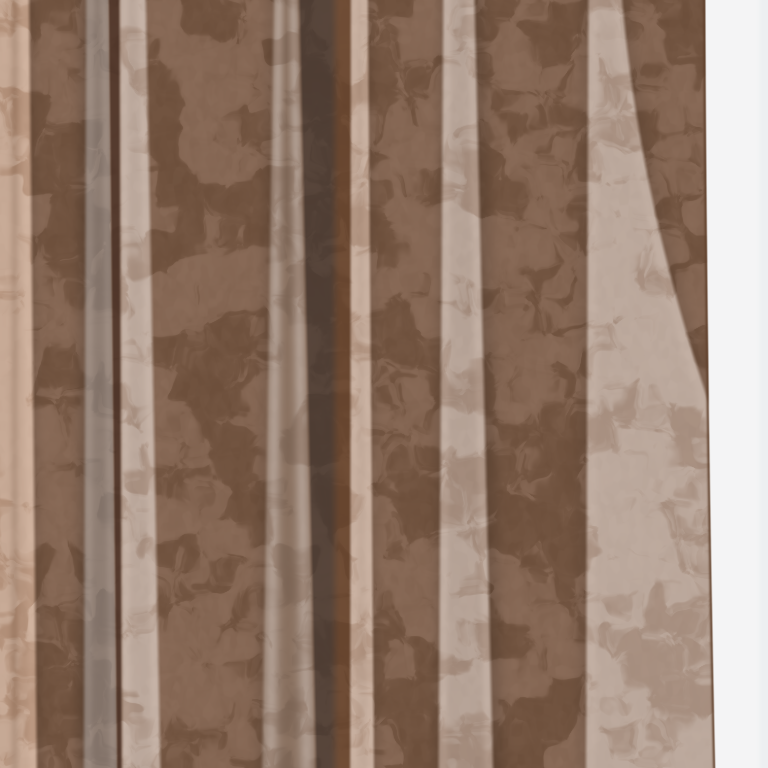
Give the GLSL for this texture, as a three.js fragment shader.

```glsl
// Hanging mottled velvet curtain: pale and brown vertical folds against a white wall.
// Each fold is a tapering soft-edged strip, layered left to right over brown cloth;
// the mottling is warped, layered smooth cellular noise.
#define BROWN_DARK vec3(0.435, 0.318, 0.240)
#define BROWN_LIGHT vec3(0.530, 0.410, 0.335)
#define PALE_DARK vec3(0.655, 0.560, 0.500)
#define PALE_LIGHT vec3(0.735, 0.660, 0.612)
#define SHADE vec3(0.325, 0.255, 0.215)
#define RUST vec3(0.420, 0.285, 0.195)
#define WALL vec3(0.955, 0.957, 0.960)
#define EDGE_SOFT 0.0035
#define MOTTLE_SCALE 17.0
#define MOTTLE_WARP 0.008

varying vec2 vUv;

vec3 hash3(vec2 p) {
  vec3 q = fract(p.xyx * vec3(0.1031, 0.1030, 0.0973));
  q += dot(q, q.yxz + 33.33);
  return fract((q.xxy + q.yzz) * q.zyx);
}

// Cell values blended by distance to their jittered centres
float cellNoise(vec2 p) {
  vec2 cell = floor(p), f = fract(p);
  float sum = 0.0, total = 0.0;
  for (int j = -1; j <= 1; j++) {
    for (int i = -1; i <= 1; i++) {
      vec2 o = vec2(float(i), float(j));
      vec3 h = hash3(cell + o + 50.0);
      vec2 d = o + h.xy - f;
      float w = exp(-9.0 * dot(d, d));
      sum += w * h.z;
      total += w;
    }
  }
  return sum / total;
}

float mottle(vec2 p) {
  p += MOTTLE_WARP * sin(p.yx * vec2(43.0, 37.0) + 2.0 * sin(p * 71.0));
  p += 0.35 * MOTTLE_WARP * sin(p.yx * vec2(157.0, 181.0));
  float n = 0.0, amp = 0.42;
  vec2 q = p * MOTTLE_SCALE;
  for (int k = 0; k < 4; k++) {
    n += amp * cellNoise(q);
    q = mat2(1.6, 1.2, -1.2, 1.6) * q + 7.3;
    amp *= 0.58;
  }
  return n / 0.887;
}

// Left and right borders of a strip; e = (left, right) at top, then at bottom
vec2 borders(vec4 e, float t) {
  return mix(e.xy, e.zw, t);
}

float strip(float x, vec2 b, float soft) {
  return smoothstep(b.x - soft, b.x + soft, x) * (1.0 - smoothstep(b.y - soft, b.y + soft, x));
}

// Bright rims just inside both borders
float rim(float x, vec2 b, float width) {
  float d = min(abs(x - b.x - width), abs(x - b.y + width));
  return exp(-d * d / (width * width));
}

// Soft shadow centred on a border
float shadow(float x, float centre, float width) {
  float d = (x - centre) / width;
  return exp(-d * d);
}

void main() {
  float x = vUv.x, t = 1.0 - vUv.y;
  float n = mottle(vUv);
  float patches = mix(smoothstep(0.43, 0.57, n), smoothstep(0.2, 0.8, n), 0.45);
  float fine = cellNoise(vUv * vec2(110.0, 75.0)) - 0.5;
  vec3 brown = mix(BROWN_DARK, BROWN_LIGHT, patches) + 0.018 * fine;
  vec3 pale = mix(PALE_DARK, PALE_LIGHT, smoothstep(0.30, 0.54, n)) + 0.016 * fine;
  vec3 grain = (patches - 0.5) * vec3(0.055, 0.050, 0.045);

  // Fold borders
  vec2 leftFold = borders(vec4(-0.1, 0.038, -0.1, 0.048), t);
  vec2 greyFold = borders(vec4(0.112, 0.142, 0.109, 0.153), t);
  vec2 gap = borders(vec4(0.142, 0.156, 0.153, 0.159), t);
  vec2 secondFold = borders(vec4(0.156, 0.190, 0.159, 0.209), t);
  vec2 pleat = borders(vec4(0.356, 0.389, 0.341, 0.411), t);
  vec2 recess = vec2(pleat.y, 0.457);
  vec2 slimFold = borders(vec4(0.457, 0.479, 0.456, 0.487), t);
  vec2 midFold = borders(vec4(0.577, 0.618, 0.571, 0.642), t);
  float clothEdge = 0.917 + 0.004 * t + 0.009 * t * t;
  vec2 flare = vec2(0.766 - 0.003 * t, 0.810 + 0.09 * t + 0.24 * t * t);

  // Brown cloth, darkened beside the folds
  vec3 col = brown;
  float dark = shadow(x, greyFold.x, 0.012) + 0.5 * shadow(x, leftFold.y, 0.010);
  dark += 0.6 * shadow(x, pleat.x, 0.012) + 0.6 * shadow(x, midFold.x, 0.010);
  dark += shadow(x, midFold.y, 0.016) + 0.6 * shadow(x, flare.x, 0.014);
  dark += 0.6 * shadow(x, flare.y, 0.014) + 0.5 * shadow(x, slimFold.y, 0.010);
  col *= 1.0 - 0.13 * dark;

  // Left folds
  vec3 warm = pale + vec3(0.045, 0.005, -0.025) - 0.07 * shadow(x, 0.019, 0.006);
  col = mix(col, warm + 0.03 * rim(x, leftFold, 0.006), strip(x, leftFold, EDGE_SOFT));
  vec3 grey = vec3(0.535, 0.470, 0.430) + grain + 0.05 * rim(x, greyFold, 0.006);
  col = mix(col, grey, strip(x, greyFold, EDGE_SOFT));
  col = mix(col, SHADE * vec3(1.0, 0.87, 0.80) + 0.4 * grain, strip(x, gap, 0.002));
  col = mix(col, pale + 0.035 * rim(x, secondFold, 0.006), strip(x, secondFold, EDGE_SOFT));

  // Shaded recess and the hollow pleat beside it
  vec3 deep = mix(SHADE, RUST, smoothstep(0.428, 0.444, x)) + 0.7 * grain;
  col = mix(col, deep, strip(x, recess, EDGE_SOFT));
  vec3 hollow = vec3(0.515, 0.420, 0.355) + grain;
  vec3 pleatCol = mix(hollow, pale * 0.96, 0.85 * rim(x, pleat, 0.007 + 0.004 * t));
  col = mix(col, pleatCol, strip(x, pleat, EDGE_SOFT));

  // Right folds
  vec3 slim = pale + vec3(0.025, 0.005, -0.010) + 0.025 * rim(x, slimFold, 0.005);
  col = mix(col, slim, strip(x, slimFold, 0.003));
  col = mix(col, pale - 0.02 + 0.04 * rim(x, midFold, 0.006), strip(x, midFold, EDGE_SOFT));
  col = mix(col, pale + 0.02 * rim(x, flare, 0.007), strip(x, flare, EDGE_SOFT));

  // Dark hem and wall
  col = mix(col, RUST * 0.9, 0.75 * shadow(x, clothEdge, 0.0022));
  vec3 wall = WALL - vec3(0.025, 0.020, 0.014) * smoothstep(0.984, 0.994, x);
  col = mix(col, wall, smoothstep(clothEdge, clothEdge + 0.003, x));
  gl_FragColor = vec4(col, 1.0);
}
```
